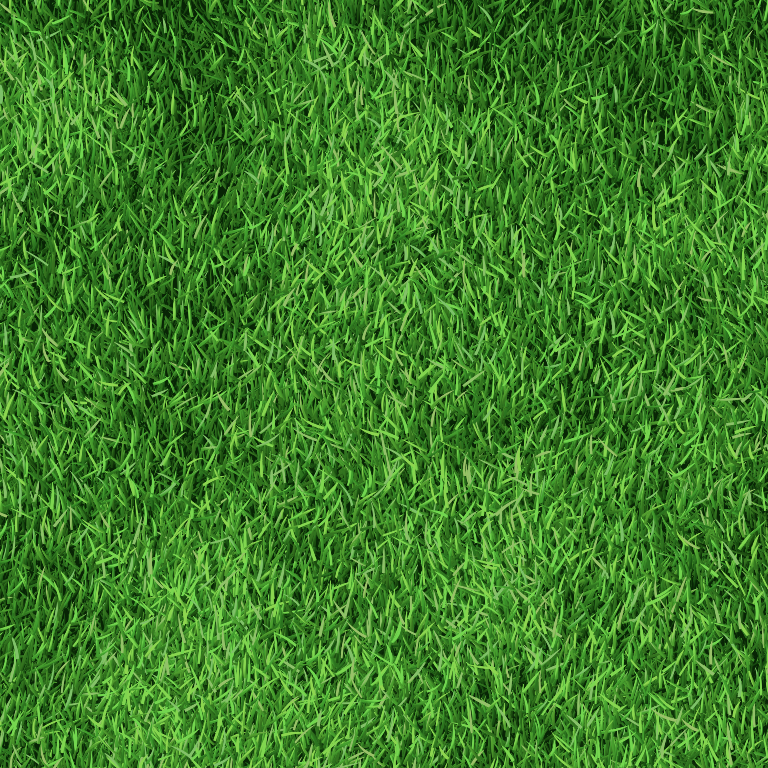
Reproduce this texture procedurally as a WebGL 1 fragment shader.

```glsl
precision highp float;
// A dense lawn seen from above: sixteen layers of jittered grid cells, each cell
// holding one tapered, slightly bent blade. Layers are painted from the dark
// undergrowth up to the sunlit tips, with soft patches of light and lean.
uniform vec2 u_resolution;

const float LAYERS = 16.0;
const float CELLS = 48.0;

// Four random values from a point, without sine
vec4 hash4(vec2 p) {
  vec4 q = fract(p.xyxy * vec4(0.1031, 0.1030, 0.0973, 0.1099));
  q += dot(q, q.wzxy + 33.33);
  return fract((q.xxyz + q.yzzw) * q.zywx);
}

// Smooth value noise, 0 to 1
float noise(vec2 p) {
  vec2 i = floor(p);
  vec2 f = fract(p);
  f = f * f * (3.0 - 2.0 * f);
  float low = mix(hash4(i).x, hash4(i + vec2(1.0, 0.0)).x, f.x);
  float high = mix(hash4(i + vec2(0.0, 1.0)).x, hash4(i + vec2(1.0)).x, f.x);
  return mix(low, high, f.y);
}

// Colour ramp from gap shadow to lit blade; some lit blades are dry and pale
vec3 grassColor(float light, float dryness) {
  vec3 shadow = vec3(0.03, 0.14, 0.02);
  vec3 deep = vec3(0.10, 0.30, 0.06);
  vec3 leaf = vec3(0.19, 0.45, 0.12);
  vec3 fresh = vec3(0.29, 0.62, 0.18);
  vec3 bright = vec3(0.50, 0.84, 0.31);
  vec3 pale = vec3(0.55, 0.76, 0.41);
  vec3 c = mix(shadow, deep, smoothstep(0.04, 0.18, light));
  c = mix(c, leaf, smoothstep(0.20, 0.40, light));
  c = mix(c, fresh, smoothstep(0.46, 0.66, light));
  return mix(c, mix(bright, pale, step(0.64, dryness)), smoothstep(0.70, 0.86, light));
}

void main() {
  vec2 uv = gl_FragCoord.xy / u_resolution.y;
  float pixel = CELLS / u_resolution.y;

  // Broad patches of light, darker along the top, and of common lean
  float patchLight = 0.26 * (noise(uv * 5.0 + 3.7) - 0.5)
                   + 0.16 * (noise(uv * 13.0 + 8.1) - 0.5)
                   - 0.12 * smoothstep(0.75, 1.0, uv.y);
  float patchLean = 0.7 * (noise(uv * 6.0 + 21.3) - 0.5);

  vec3 color = grassColor(0.05 + patchLight * 0.5, 0.0);

  for (float layer = 0.0; layer < LAYERS; layer++) {
    vec2 p = uv * CELLS + hash4(vec2(layer, 7.0)).xy * 31.0;
    vec2 cell = floor(p);
    float height = pow(0.82, LAYERS - 1.0 - layer);

    for (float j = -1.0; j <= 1.0; j++) {
      for (float i = -1.0; i <= 1.0; i++) {
        vec2 id = cell + vec2(i, j);
        vec4 shape = hash4(id + layer * 57.3);
        vec4 look = hash4(id + layer * 91.7 + 13.1);

        // Rotate into the blade's frame, root at -1 and tip at +1
        float spread = shape.z * 2.0 - 1.0;
        float lean = spread * (0.45 + 0.8 * spread * spread) + patchLean;
        float c = cos(lean);
        float s = sin(lean);
        vec2 q = p - id - shape.xy;
        q = vec2(c * q.x - s * q.y, s * q.x + c * q.y);
        float halfLength = mix(0.5, 0.92, shape.w);
        float along = q.y / halfLength;
        q.x -= (look.x - 0.5) * 0.18 * along * along;

        // Tapered outline
        float tip = clamp(along * 0.5 + 0.5, 0.0, 1.0);
        float width = mix(0.06, 0.105, look.y) * (1.0 - 0.85 * tip * tip * tip);
        float edge = max(abs(q.x) - width, abs(q.y) - halfLength);
        float cover = 1.0 - smoothstep(-0.5 * pixel, 0.5 * pixel, edge);

        // Higher blades, tips and the left side catch more light
        if (cover > 0.0) {
          float side = clamp(q.x / width, -1.0, 1.0);
          float light = 0.64 * height + 0.62 * look.z + 0.32 * (tip - 0.5)
                      - 0.09 * side + patchLight - 0.12;
          vec3 blade = grassColor(light, look.w);
          blade.r *= 0.88 + 0.24 * look.x;
          color = mix(color, blade, cover);
        }
      }
    }
  }

  gl_FragColor = vec4(color, 1.0);
}
```
